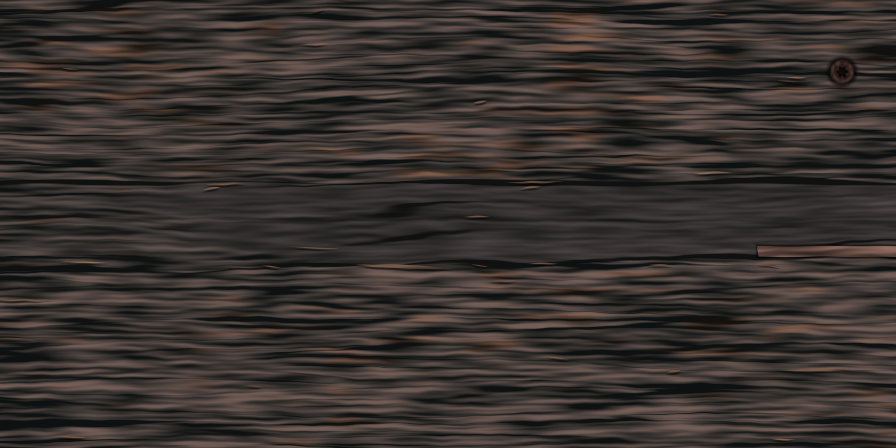
Give the GLSL for this texture, as a WebGL 2 fragment shader.

```glsl
#version 300 es
precision highp float;
// Weathered dark timber: stretched gradient noise gives rough horizontal fibres,
// a tone ramp colours them, and a smooth grey strip, cracks, splinters,
// a loose chip and a rusty screw are layered on top.
uniform vec2 u_resolution;
out vec4 fragColor;

float hash(vec2 p) {
  vec3 q = fract(vec3(p.xyx) * 0.1031);
  q += dot(q, q.yzx + 33.33);
  return fract((q.x + q.y) * q.z);
}

float corner(vec2 cell, vec2 offset) {
  float a = 6.2832 * hash(cell);
  return dot(vec2(cos(a), sin(a)), offset);
}

float gradientNoise(vec2 p) {
  vec2 i = floor(p), f = p - i;
  vec2 u = f * f * f * (f * (f * 6.0 - 15.0) + 10.0);
  vec2 e = vec2(1.0, 0.0);
  return mix(mix(corner(i, f), corner(i + e, f - e), u.x),
             mix(corner(i + e.yx, f - e.yx), corner(i + 1.0, f - 1.0), u.x), u.y);
}

// Noise with separate frequencies along and across the grain
float grain(vec2 p, float along, float across) {
  return gradientNoise(p * vec2(along, across) + vec2(across * 1.37, along * 5.1));
}

// Thin line where the grain noise crosses zero
float hairline(vec2 p, float along, float across, float width) {
  return smoothstep(width, 0.0, abs(grain(p, along, across)));
}

// Tapered, tilted sliver of wood; returns coverage
float sliver(vec2 d, vec2 halfSize, float tilt, float soft) {
  float taper = halfSize.y * (1.0 - pow(abs(d.x / halfSize.x), 2.0));
  return smoothstep(-soft, soft, taper - abs(d.y - tilt * d.x));
}

// Tone ramp: t is a rank from darkest (0) to lightest (1)
vec3 woodTone(float t) {
  const vec3 tones[6] = vec3[6](vec3(0.055, 0.065, 0.065), vec3(0.14, 0.14, 0.13),
    vec3(0.21, 0.19, 0.18), vec3(0.27, 0.24, 0.23), vec3(0.35, 0.29, 0.27), vec3(0.45, 0.365, 0.34));
  const float ranks[6] = float[6](0.07, 0.235, 0.45, 0.67, 0.84, 0.975);
  vec3 c = tones[0];
  for (int i = 1; i < 6; i++)
    c = mix(c, tones[i], clamp((t - ranks[i - 1]) / (ranks[i] - ranks[i - 1]), 0.0, 1.0));
  return c;
}

void main() {
  vec2 p = gl_FragCoord.xy / u_resolution.y;
  float soft = 0.7 / u_resolution.y;

  // Gentle waviness of the fibres, with ragged edges
  vec2 w = p;
  w.y += 0.022 * grain(p, 1.1, 3.0) + 0.006 * grain(p, 4.0, 13.0) + 0.003 * grain(p, 19.0, 31.0);

  // Rough fibres, from broad folds to fine threads
  float fine = grain(w, 4.5, 69.0);
  float thread = grain(w, 9.0, 113.0);
  float height = 0.3 + 0.8 * grain(w, 0.9, 13.0) + 1.6 * grain(w, 2.1, 39.0)
               + 2.4 * fine + 2.5 * thread;
  height -= 0.9 * hairline(w, 1.9, 43.0, 0.13);
  height -= 0.25 * smoothstep(0.5, 0.0, p.x);

  // Smooth grey strip, more broken up towards the left
  float top = 0.597 + 0.014 * grain(p, 3.0, 1.0);
  float bottom = 0.395 + 0.02 * p.x + 0.02 * grain(p, 4.0, 2.0);
  float strip = smoothstep(-0.006, 0.006, p.y - bottom) * smoothstep(-0.004, 0.004, top - p.y);
  float worn = smoothstep(0.2, 0.75, p.x + 1.1 * grain(w, 1.8, 17.0));
  strip *= mix(0.4, 1.0, worn);
  float calm = -0.22 + 0.5 * grain(w, 1.2, 21.0) + 0.8 * fine + 1.0 * thread;
  height = mix(height, calm, strip);

  // Fine cracks following the grain
  float split = hairline(w, 0.8, 17.0, 0.055);
  height -= 1.9 * split * smoothstep(-0.1, 0.2, grain(p, 1.7, 7.0));

  // Long open gaps, irregular in width
  float gap = 0.0;
  for (int i = 0; i < 9; i++) {
    float k = float(i);
    float y = (k + 0.25 + 0.5 * hash(vec2(k, 4.0))) / 9.0;
    float width = 0.001 + 0.013 * grain(vec2(p.x, k), 2.3, 3.7);
    gap = max(gap, smoothstep(-0.003, 0.003, width - abs(w.y - y)) * (1.0 - 0.7 * strip));
  }
  float edge = 0.003 + 0.01 * grain(p, 3.1, 0.7);
  gap = max(gap, smoothstep(-0.003, 0.003, edge - abs(p.y - top + 0.004)));
  gap = max(gap, smoothstep(-0.003, 0.003, edge - abs(w.y - bottom)));
  gap = max(gap, smoothstep(0.005, 0.0, abs(w.y - 0.978)));
  height -= 2.2 * gap;

  // Rank to colour, with greyer strip and small rusty flecks
  vec3 color = woodTone(0.5 + 0.5 * tanh(0.74 * height));
  float luma = dot(color, vec3(0.3, 0.59, 0.11));
  color = mix(color, luma * vec3(1.04, 0.98, 0.98), 0.65 * strip);
  float rust = smoothstep(0.2, 0.55, grain(w, 6.0, 51.0) + 0.5 * grain(p, 2.0, 5.0));
  color = mix(color, luma * vec3(1.45, 0.98, 0.72), 0.6 * rust * (1.0 - strip));

  // Scattered splinters with a shadow beneath; the first is the longest
  for (int i = 0; i < 30; i++) {
    float k = float(i), r = hash(vec2(k, 11.0)), s = hash(vec2(k, 23.0));
    vec2 at = vec2(2.0 * hash(vec2(k, 37.0)), hash(vec2(k, 51.0)));
    if (i % 3 == 0) at.y = mix(0.41, 0.585, step(0.5, s)) + 0.02 * (r - 0.5);
    vec2 size = vec2(0.015 + 0.05 * r * r, 0.0012 + 0.0014 * s);
    float tilt = 0.5 * (s - 0.5) * (1.0 - r);
    if (i == 0) { at = vec2(0.9, 0.405); size = vec2(0.105, 0.0045); tilt = -0.04; }
    vec2 d = p - at;
    d.y += 0.003 * grain(p, 24.0, 9.0);
    color *= 1.0 - 0.6 * sliver(d + vec2(0.0, 0.005), size, tilt, 1.5 * soft);
    vec3 bare = mix(vec3(0.5, 0.33, 0.22), vec3(0.45, 0.35, 0.29), s) * (0.95 + 0.8 * fine);
    color = mix(color, bare, 0.85 * sliver(d, size, tilt, soft));
  }

  // Loose chip at the right edge
  vec2 chip = abs(p - vec2(1.87, 0.439 + 0.004 * grain(p, 9.0, 3.0))) - vec2(0.18, 0.012);
  float chipDist = max(chip.x + 0.01 * gradientNoise(p * 60.0), chip.y);
  color *= 1.0 - 0.6 * smoothstep(0.007, 0.0, chipDist);
  vec3 chipColor = vec3(0.39, 0.29, 0.26) * (1.0 + 0.8 * fine + 0.6 * thread);
  color = mix(color, chipColor, smoothstep(soft, -soft, chipDist));

  // Rusty screw head with a star-shaped recess
  vec2 q = p - vec2(1.88, 0.84);
  float radius = length(q);
  color *= 1.0 - 0.75 * smoothstep(0.04, 0.026, radius);
  float rim = smoothstep(0.006, 0.0, abs(radius - 0.021));
  vec3 metal = mix(vec3(0.16, 0.11, 0.1), vec3(0.25, 0.17, 0.15), rim)
             * (1.0 + 0.8 * gradientNoise(p * 90.0));
  float recess = 0.011 + 0.0025 * cos(6.0 * atan(q.y, q.x));
  metal *= 1.0 - 0.7 * smoothstep(soft, -soft, radius - recess);
  color = mix(color, metal, smoothstep(soft, -soft, radius - 0.027));

  fragColor = vec4(color, 1.0);
}
```
